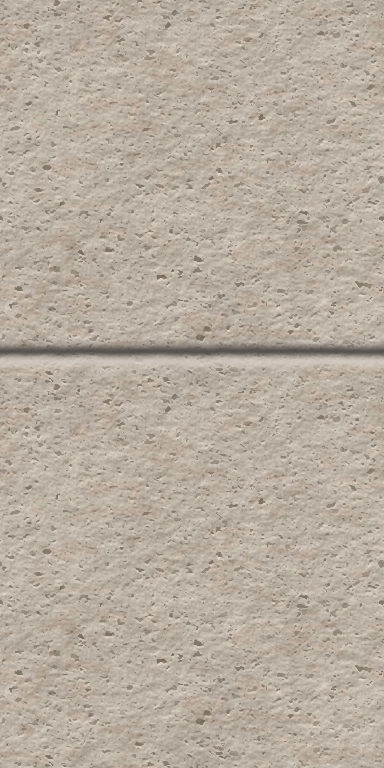
Write a Shadertoy shader that draws this texture.

```glsl
// Pitted sandstone slabs, stacked vertically and parted by one soft horizontal groove.

const vec3 STONE = vec3(0.735, 0.695, 0.648);
const vec3 STONE_WARM = vec3(0.72, 0.665, 0.605);
const vec3 PIT_COLOR = vec3(0.37, 0.32, 0.265);
const vec3 GROOVE_DARK = vec3(0.30, 0.285, 0.27);
const vec3 GROOVE_LIGHT = vec3(0.83, 0.80, 0.765);
const float GROOVE_Y = 1.085;  // canvas is 1 wide and 2 high

float hash(vec2 p) {
    vec3 q = fract(p.xyx * vec3(0.1031, 0.1030, 0.0973));
    q += dot(q, q.yzx + 33.33);
    return fract((q.x + q.y) * q.z);
}

// Value noise that tiles over the unit square
float tileNoise(vec2 p, vec2 cells) {
    vec2 x = p * cells;
    vec2 i = floor(x);
    vec2 f = fract(x);
    f = f * f * (3.0 - 2.0 * f);
    vec2 a = mod(i, cells) + cells;
    vec2 b = mod(i + 1.0, cells) + cells;
    return mix(mix(hash(a), hash(vec2(b.x, a.y)), f.x),
               mix(hash(vec2(a.x, b.y)), hash(b), f.x), f.y);
}

float fbm(vec2 p, vec2 cells, int octaves, float gain) {
    float sum = 0.0, total = 0.0, amp = 1.0;
    for (int i = 0; i < octaves; i++) {
        sum += amp * tileNoise(p, cells);
        total += amp;
        amp *= gain;
        cells *= 2.0;
    }
    return sum / total;
}

float relief(vec2 p) {
    return fbm(p, vec2(26.0, 42.0), 4, 0.75);
}

// Scattered flat holes with ragged outlines; returns depth from 0 to 1
float pits(vec2 p, vec2 cells, float density, float size, float blur) {
    vec2 ragged = vec2(tileNoise(p, vec2(90.0, 130.0)),
                       tileNoise(p, vec2(110.0, 150.0))) - 0.5;
    p += ragged * size * vec2(1.6, 0.9);
    vec2 home = floor(p * cells);
    float depth = 0.0;
    for (int y = -1; y <= 1; y++) {
        for (int x = -1; x <= 1; x++) {
            vec2 cell = home + vec2(x, y);
            vec2 id = mod(cell, cells) + cells * 3.0;
            vec2 jitter = vec2(hash(id + 17.0), hash(id + 59.0));
            vec2 d = p - (cell + jitter) / cells;
            float pick = hash(id + 101.0);
            float radius = size * mix(0.3, 1.0, pow(hash(id + 143.0), 2.0));
            d.y = d.y * 1.7 + d.x * (hash(id + 211.0) - 0.5);
            float hole = 1.0 - smoothstep(radius - blur, radius + blur, length(d));
            depth = max(depth, hole * step(pick, density) * mix(0.45, 1.0, jitter.x));
        }
    }
    return depth;
}

float allPits(vec2 p, float blur) {
    float patches = tileNoise(p, vec2(9.0, 13.0));
    float large = pits(p, vec2(38.0, 56.0), 0.36, 0.0105, blur);
    float small = pits(p, vec2(70.0, 100.0), 0.30, 0.0055, blur);
    return max(large * mix(0.45, 1.0, patches), small * 0.75);
}

vec3 stoneColor(vec2 p, float blur) {
    float height = relief(p);
    float slope = height - relief(p + vec2(-0.003, 0.006));
    float mottle = fbm(p, vec2(5.0, 9.0), 3, 0.6) - 0.5;
    float stain = smoothstep(0.5, 0.75, fbm(p, vec2(14.0, 30.0), 3, 0.7));

    vec3 color = mix(STONE, STONE_WARM, stain);
    color += 0.25 * slope + 0.13 * (height - 0.5) + 0.06 * mottle;
    color += 0.05 * (tileNoise(p, vec2(190.0, 230.0)) - 0.5);

    // Dark holes with a lit lower lip
    float hole = allPits(p, blur);
    float lip = max(allPits(p + vec2(-0.001, 0.006), blur) - hole, 0.0);
    return mix(color + 0.09 * lip, PIT_COLOR, 0.8 * hole);
}

// Bell curve with separate widths below and above its centre
float band(float d, float below, float above) {
    float t = d / (d < 0.0 ? below : above);
    return exp(-t * t);
}

vec3 addGroove(vec3 color, vec2 p) {
    float wobble = 0.003 * (tileNoise(p, vec2(24.0, 8.0)) - 0.5);
    float d = p.y - GROOVE_Y + wobble;
    color = mix(color, GROOVE_LIGHT, 0.78 * band(d + 0.026, 0.017, 0.013));
    return mix(color, GROOVE_DARK, 0.9 * band(d, 0.012, 0.016));
}

void mainImage(out vec4 fragColor, in vec2 fragCoord) {
    vec2 p = fragCoord / iResolution.xy * vec2(1.0, 2.0);
    float blur = max(0.0016, 0.6 / iResolution.x);
    // The stone grain repeats once per slab height, twice down the canvas
    vec3 color = stoneColor(fract(p), blur);
    fragColor = vec4(clamp(addGroove(color, p), 0.0, 1.0), 1.0);
}
```
